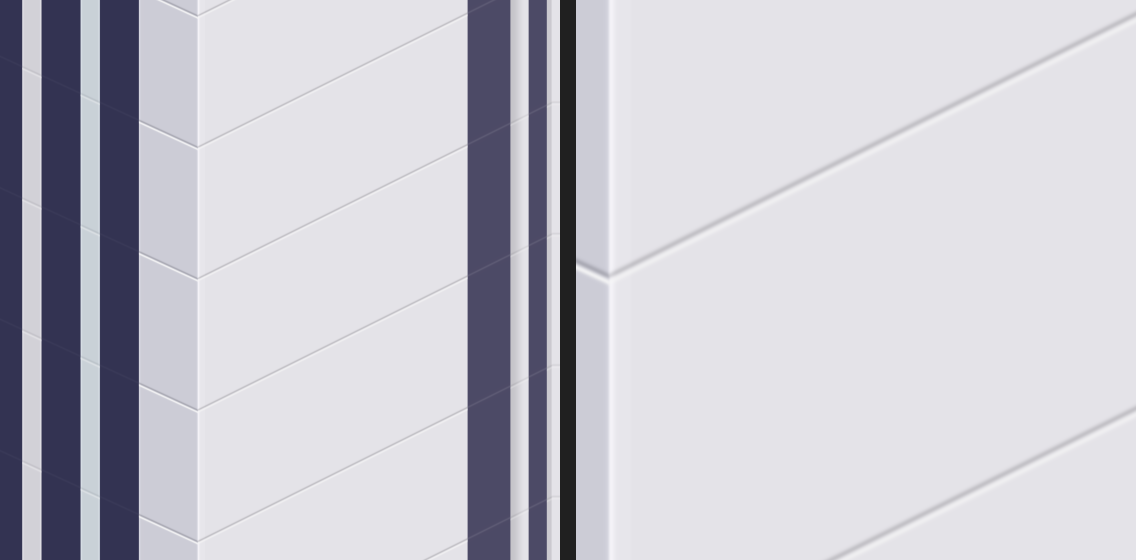
Left: the whole. Right: its middle third, enlarged.
Reproduce this pattern procedurally as a Shadertoy shader.

```glsl
// Pale panelled column seen corner-on, flanked by dark vertical stripes.
// Flat faces and stripes are smooth bands in x; the seams are one repeated
// chevron, engraved with a shadow line above a highlight line.

// Soft coverage of the interval from a to b.
float band(float x, float a, float b) {
    float soft = max(0.0013, 0.7 / iResolution.y);
    return smoothstep(a - soft, a + soft, x) * (1.0 - smoothstep(b - soft, b + soft, x));
}

// Soft thin line centred on zero.
float hairline(float d, float width) {
    float w = max(width, 0.7 / iResolution.y);
    return exp(-d * d / (w * w));
}

// Signed distance to the nearest seam, positive above it.
float seamDistance(vec2 p, float corner) {
    float offset = min(p.x, 0.987) - corner;
    float slope = offset < 0.0 ? 0.46 : 0.497;
    float period = 0.2347;
    float y = p.y - 0.7357 - slope * abs(offset);
    return (fract(y / period + 0.5) - 0.5) * period / sqrt(1.0 + slope * slope);
}

void mainImage(out vec4 fragColor, in vec2 fragCoord) {
    vec2 p = fragCoord / iResolution.xy;
    float corner = 0.353;

    // Two faces of the column, with a bright edge where they meet
    float rightFace = band(p.x, corner, 2.0);
    vec3 shade = mix(vec3(0.825, 0.82, 0.845), vec3(0.80, 0.80, 0.84), smoothstep(0.05, 0.3, p.x));
    shade = mix(shade, vec3(0.79, 0.82, 0.845), band(p.x, 0.125, 0.2));
    vec3 color = mix(shade, vec3(0.895, 0.89, 0.91), rightFace);
    color += 0.05 * hairline(p.x - corner - 0.001, 0.0025);
    color += 0.012 * band(p.x, corner, corner + 0.013);

    // Shaded gaps between the right-hand stripes
    float gapShade = 0.12 * (1.0 - smoothstep(0.914, 0.938, p.x)) * band(p.x, 0.911, 0.944);
    gapShade += 0.10 * band(p.x, 0.976, 0.985);
    color -= gapShade;

    // Dark stripes: an even run on the left, two widths on the right
    float leftStripes = 0.0;
    float stripeEdges = 0.0;
    for (int i = 0; i < 3; i++) {
        float d = abs(p.x - 0.0048 - 0.1042 * float(i));
        leftStripes = max(leftStripes, band(d, -1.0, 0.0348));
        stripeEdges += hairline(d - 0.0363, 0.0014);
    }
    float rightStripes = max(band(p.x, 0.835, 0.9115), band(p.x, 0.944, 0.9765));
    color += 0.05 * stripeEdges;
    color = mix(color, vec3(0.20, 0.20, 0.32), leftStripes);
    color = mix(color, vec3(0.30, 0.29, 0.40), rightStripes);

    // Engraved seams, strong on the column and faint across the stripes
    float d = seamDistance(p, corner);
    float shadow = hairline(d - 0.0012, 0.0018);
    float highlight = hairline(d + 0.0022, 0.0017);
    float dark = max(leftStripes, rightStripes);
    float column = band(p.x, 0.248, 0.835);
    float relief = mix(0.4, 1.0, column) * (1.0 - dark);
    color -= 0.13 * shadow * relief;
    color = mix(color, vec3(0.965), highlight * relief * mix(0.85, 0.6, rightFace));
    color += vec3(0.06, 0.06, 0.05) * shadow * rightStripes;
    color += 0.022 * shadow * leftStripes;

    fragColor = vec4(clamp(color, 0.0, 1.0), 1.0);
}
```
